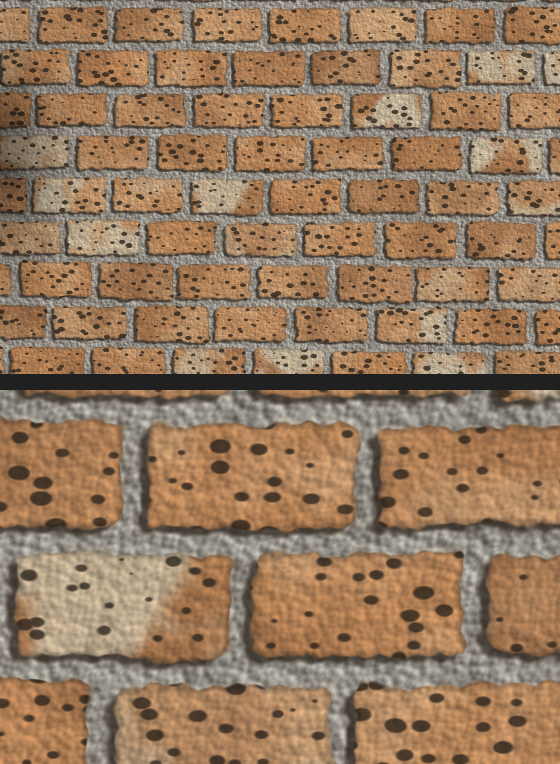
Top: the whole. Bottom: its middle third, enlarged.
This texture is drawn by a WebGL 1 fragment shader. Its source:

```glsl
precision highp float;
uniform vec2 u_resolution;

const float ROWS = 8.83;
const vec2 TO_LIGHT = vec2(0.8, -0.6);
const vec3 CLAY = vec3(0.70, 0.50, 0.33);
const vec3 TAN = vec3(0.78, 0.64, 0.49);
const vec3 BROWN = vec3(0.52, 0.36, 0.24);
const vec3 LIME = vec3(0.74, 0.68, 0.58);
const vec3 MORTAR_DARK = vec3(0.30, 0.28, 0.26);
const vec3 MORTAR_LIGHT = vec3(0.72, 0.70, 0.66);
const vec3 SHADOW = vec3(0.17, 0.14, 0.11);

float hash(vec2 p) {
  return fract(sin(dot(p, vec2(127.1, 311.7))) * 43758.5);
}

// Distance to the nearest scattered point
float cells(vec2 p) {
  vec2 base = floor(p);
  float nearest = 2.0;
  for (int j = -1; j <= 1; j++) {
    for (int i = -1; i <= 1; i++) {
      vec2 c = base + vec2(float(i), float(j));
      vec2 seed = c + vec2(hash(c), hash(c + 37.3));
      nearest = min(nearest, distance(p, seed));
    }
  }
  return nearest;
}

// Layered sines, roughly -1 to 1
float waves(vec2 p) {
  float sum = 0.0;
  float amp = 0.5;
  for (int i = 0; i < 4; i++) {
    p = mat2(0.8, 0.6, -0.6, 0.8) * p * 1.8 + 3.1;
    sum += amp * sin(p.x + 1.5 * sin(p.y));
    amp *= 0.55;
  }
  return sum;
}

float grit(vec2 p, float scale) {
  return -0.6 * cells(p * scale) - 0.4 * cells(p * scale * 2.1 + 9.0);
}

// Slope of the grit toward the light
float relief(vec2 p, float scale) {
  return grit(p, scale) - grit(p + TO_LIGHT * 0.35 / scale, scale);
}

float roundBox(vec2 p, vec2 halfSize, float radius) {
  vec2 q = abs(p) - halfSize + radius;
  return length(max(q, 0.0)) + min(max(q.x, q.y), 0.0) - radius;
}

// Signed distance to the brick in x, its column and row in yz
vec3 brickwork(vec2 p) {
  float sag = 0.011 * p.x * smoothstep(0.0, 8.0, p.y);
  float y = p.y - sag - 0.086;
  float row = floor(y);
  float pitch = 1.828 + 0.009 * row;
  float drift = 0.655 * smoothstep(2.5, 8.0, row);
  float x = p.x - 0.83 + 0.91 * mod(row, 2.0) + drift;
  vec2 id = vec2(floor(x / pitch), row);
  vec2 local = vec2(x - (id.x + 0.5) * pitch, y - row - 0.5);
  vec2 vary = vec2(hash(id + 5.1), hash(id + 8.7)) - 0.5;
  local -= vary * vec2(0.07, 0.04);
  local.y -= local.x * 0.03 * vary.x;
  vec2 halfSize = vec2(pitch * 0.5 - 0.105, 0.40) + vary.yx * 0.05;
  float ragged = 0.03 * waves(p * 3.0) + 0.06 * (cells(p * 6.0) - 0.45);
  return vec3(roundBox(local, halfSize, 0.08) + ragged, id);
}

vec3 brickColor(vec2 p, vec2 id, float edge) {
  float patches = waves(p * 0.9 + id * 4.3);
  vec3 tint = mix(BROWN, TAN, hash(id + 2.9));
  vec3 color = mix(CLAY, tint, 0.75 * hash(id + 6.1));
  color = mix(color, TAN, 0.5 * smoothstep(0.0, 0.8, patches));
  color = mix(color, BROWN, 0.45 * smoothstep(0.1, 0.8, -patches));

  // Lime bloom on a few bricks
  float worn = smoothstep(0.65, 0.95, hash(id + 13.7));
  color = mix(color, LIME, worn * smoothstep(-0.3, 0.4, waves(p * 1.3 + 7.0)));

  // Grain, pits and a darkened rim
  color *= 1.0 + 0.45 * relief(p, 9.0) + 0.07 * waves(p * vec2(4.0, 9.0));
  float size = 0.11 + 0.13 * waves(p * 1.7 + 21.0);
  float pit = 1.0 - smoothstep(size, size + 0.1, cells(p * vec2(3.0, 4.6)));
  color = mix(color, SHADOW, 0.8 * pit);
  return color * (1.0 - 0.25 * smoothstep(-0.06, 0.01, edge));
}

vec3 mortarColor(vec2 p, float shadeDistance) {
  float tone = 0.66 + 1.1 * relief(p, 8.0) + 0.13 * waves(p * 2.5);
  vec3 color = mix(MORTAR_DARK, MORTAR_LIGHT, clamp(tone, 0.0, 1.2));
  float shade = 1.0 - smoothstep(-0.035, 0.025, shadeDistance);
  return mix(color, SHADOW, 0.75 * shade);
}

void main() {
  // One unit is one course of bricks, with y running down
  vec2 p = gl_FragCoord.xy / u_resolution.y * ROWS;
  p.y = ROWS - p.y;
  float soft = max(ROWS / u_resolution.y, 0.015);

  vec3 brick = brickwork(p);
  float shadeDistance = brickwork(p + TO_LIGHT * 0.09).x;
  float face = 1.0 - smoothstep(-soft, soft, brick.x);
  vec3 mortar = mortarColor(p, shadeDistance);
  vec3 color = mix(mortar, brickColor(p, brick.yz, brick.x), face);

  // Dim patch along the left side
  vec2 fromDim = (p - vec2(0.0, 3.8)) * vec2(0.84, 0.4);
  color *= 1.0 - 0.4 * exp(-dot(fromDim, fromDim));
  gl_FragColor = vec4(clamp(color, 0.0, 1.0), 1.0);
}
```
